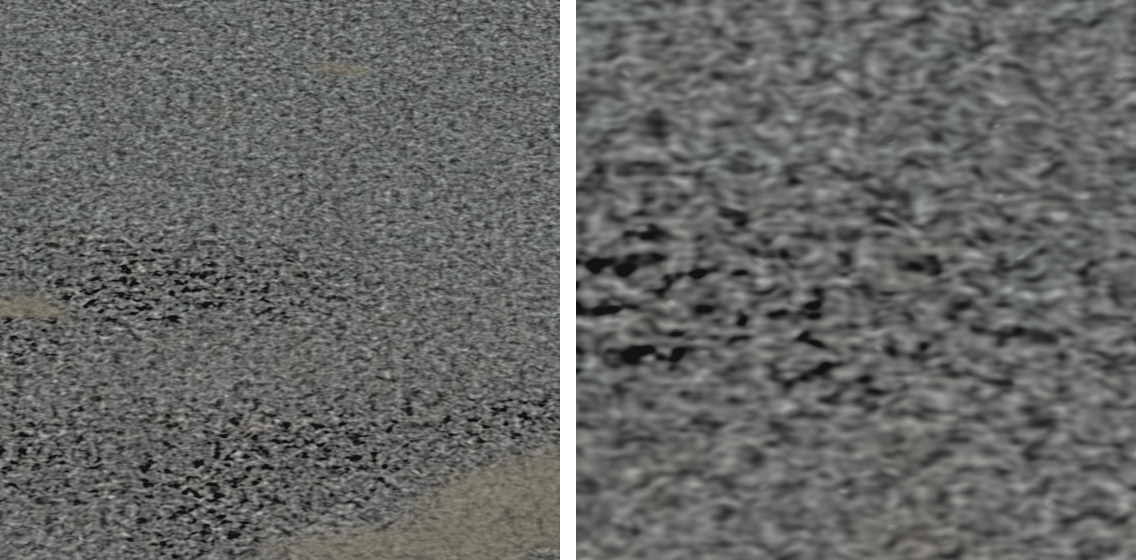
Left, the full canvas; right, a detail of the centre.
A Shadertoy shader for this texture:

```glsl
float hash(vec2 cell, uint seed) {
    uvec2 q = uvec2(ivec2(cell)) * uvec2(1597u, 3812u + 1u);
    uint h = (q.x ^ (q.y * 2749u) ^ (seed * 7919u)) * 73939u;
    h = (h ^ (h >> 15)) * 48271u;
    h = (h ^ (h >> 13)) * 69621u;
    return float((h ^ (h >> 16)) & 65535u) / 65535.0;
}

vec2 hash2(vec2 cell, uint seed) {
    return vec2(hash(cell, seed), hash(cell, seed + 57u));
}

float cornerSlope(vec2 cell, vec2 offset, vec2 f, uint seed) {
    return dot(hash2(cell + offset, seed) * 2.0 - 1.0, f - offset);
}

// Gradient noise, centred on zero
float noise(vec2 p, uint seed) {
    vec2 cell = floor(p), f = p - cell;
    vec2 w = f * f * f * (f * (f * 6.0 - 15.0) + 10.0);
    float low = mix(cornerSlope(cell, vec2(0, 0), f, seed),
                    cornerSlope(cell, vec2(1, 0), f, seed), w.x);
    float high = mix(cornerSlope(cell, vec2(0, 1), f, seed),
                     cornerSlope(cell, vec2(1, 1), f, seed), w.x);
    return mix(low, high, w.y);
}

float fbm(vec2 p, uint seed) {
    float sum = 0.0, weight = 1.0;
    for (uint i = 0u; i < 4u; i++) {
        sum += weight * noise(p, seed + i);
        p = p * 2.03 + 3.7;
        weight *= 0.55;
    }
    return sum;
}

// Soft elliptical stain, tilted by a shear
float stain(vec2 p, vec2 centre, vec2 radius, float tilt) {
    vec2 d = p - centre;
    d.y -= tilt * d.x;
    d /= radius;
    return exp(-dot(d, d));
}

// Sparse flat stone chips, one candidate per cell
float chips(vec2 p, float density, uint seed) {
    vec2 cell = floor(p);
    float sum = 0.0;
    for (int y = -1; y <= 1; y++)
    for (int x = -1; x <= 1; x++) {
        vec2 c = cell + vec2(x, y);
        vec2 d = p - c - hash2(c, seed);
        d.y += (hash(c, seed + 3u) - 0.5) * 0.6 * d.x;
        float size = mix(0.25, 0.6, hash(c, seed + 5u));
        float present = step(hash(c, seed + 9u), density);
        sum = max(sum, present * smoothstep(size, size * 0.3, length(d)));
    }
    return sum;
}

// Ground coordinates: grains shrink toward the top
vec2 groundPlane(vec2 uv) {
    return vec2((uv.x - 0.5) * (1.0 + 0.3 * uv.y), uv.y * (1.0 + 0.18 * uv.y));
}

float darkMask(vec2 p, float patchiness) {
    float d = stain(p, vec2(0.27, 0.50), vec2(0.32, 0.065), -0.05);
    d += 0.8 * stain(p, vec2(0.02, 0.40), vec2(0.14, 0.05), 0.1);
    d += 0.9 * stain(p, vec2(0.55, 0.19), vec2(0.30, 0.09), 0.12);
    d += 0.7 * stain(p, vec2(0.10, 0.18), vec2(0.25, 0.10), 0.0);
    d += 0.9 * stain(p, vec2(0.36, 0.05), vec2(0.12, 0.06), 0.2);
    d += 0.7 * stain(p, vec2(0.95, 0.26), vec2(0.14, 0.035), 0.15);
    return clamp(d * (1.0 + 1.3 * patchiness), 0.0, 1.0);
}

float sandMask(vec2 p, float patchiness) {
    float s = 1.5 * stain(p, vec2(1.0, 0.10), vec2(0.25, 0.10), 0.15);
    s += 0.7 * stain(p, vec2(0.62, 0.01), vec2(0.22, 0.05), 0.0);
    s += 0.9 * stain(p, vec2(0.06, 0.45), vec2(0.10, 0.035), -0.15);
    s += 0.9 * stain(p, vec2(0.61, 0.875), vec2(0.07, 0.016), 0.0);
    return smoothstep(0.25, 0.9, s + 0.35 * patchiness);
}

void mainImage(out vec4 fragColor, in vec2 fragCoord) {
    vec2 uv = fragCoord / iResolution.xy;
    vec2 ground = groundPlane(uv);
    ground += 0.005 * vec2(noise(ground * 34.0, 1u), noise(ground * 34.0, 2u));

    // Broad stains and sandy patches
    float patchiness = fbm(ground * vec2(5.0, 11.0), 10u);
    vec2 warped = uv + 0.03 * patchiness;
    float sand = sandMask(warped, patchiness);
    float dark = darkMask(warped, patchiness) * (1.0 - sand);

    // Flattened grains at three sizes
    float clump = noise(ground * vec2(30.0, 62.0), 20u);
    float coarse = noise(ground * vec2(54.0, 98.0), 30u);
    float fine = noise(ground * vec2(98.0, 170.0), 40u);
    float grain = 0.25 * clump + 0.6 * coarse + 0.55 * fine;

    float contrast = 0.43 * (1.0 + 0.5 * dark) * (1.0 - 0.55 * sand);
    float light = 0.412 + contrast * grain + 0.035 * patchiness - 0.05 * dark;

    // Shadowed pits and pale chips
    float pits = smoothstep(0.02, 0.40, -0.7 * clump - 0.6 * coarse - 0.3 * fine);
    light -= pits * (0.03 + 0.20 * dark);
    light += 0.11 * chips(ground * vec2(62.0, 105.0), 0.05, 50u) * (1.0 - 0.6 * sand);
    light += 0.035 * sand;

    // Cool stone, warm sand and faint colour drift
    vec3 coolStone = vec3(0.985, 1.01, 1.0);
    vec3 greyStone = vec3(1.005, 1.0, 0.985);
    vec3 warmSand = vec3(1.04, 1.0, 0.90);
    vec3 tint = mix(greyStone, coolStone, smoothstep(0.2, 0.8, uv.y));
    tint += vec3(-0.03, 0.0, 0.03) * fbm(ground * vec2(12.0, 18.0), 60u);
    tint = mix(tint, warmSand, sand);
    fragColor = vec4(clamp(light, 0.07, 0.75) * tint, 1.0);
}
```
